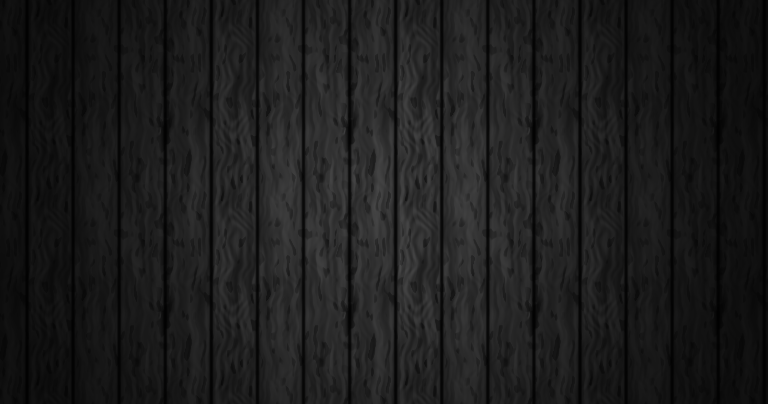
Write a WebGL 2 fragment shader that draws this texture.

```glsl
#version 300 es
precision highp float;

uniform vec2 u_resolution;
out vec4 outColor;

const float TAU = 6.2831853;
const float PLANK_WIDTH = 0.06;       // fraction of canvas width
const float FIRST_SEAM = 0.0352;      // fraction of canvas width
const float TILE = 4.0;               // planks per repeat, both ways
const float SEAM_HALF = 0.034;        // in plank widths, as below
const float SEAM_SOFT = 0.025;
const vec2 FIBRE_CELLS = vec2(15.0, 1.5);
const vec2 STREAK_CELLS = vec2(6.0, 0.5);
const vec2 PORE_CELLS = vec2(13.0, 5.0);
const vec2 CHIP_CELLS = vec2(10.0, 6.0);
const float WEAR_HEIGHT = 1.95;
const vec3 LIT_WOOD = vec3(0.222, 0.222, 0.223);
const vec3 SHADED_WOOD = vec3(0.056);
const float VIGNETTE_RADIUS = 0.56;

vec2 hash2(vec2 p) {
    vec3 q = fract(p.xyx * vec3(0.1031, 0.1030, 0.0973));
    q += dot(q, q.yzx + 33.33);
    return fract((q.xx + q.yz) * q.zy);
}

// Smoothly blended cellular noise that wraps with the tile
float cellNoise(vec2 p, vec2 density, float seed) {
    p *= density;
    vec2 period = density * TILE;
    vec2 cell = floor(p);
    float total = 0.0;
    float weights = 0.0;
    for (int j = -1; j <= 1; j++) {
        for (int i = -1; i <= 1; i++) {
            vec2 id = cell + vec2(i, j);
            vec2 wrapped = mod(id, period);
            vec2 site = hash2(wrapped + seed);
            vec2 d = id + 0.15 + 0.7 * site - p;
            float weight = exp(-5.0 * dot(d, d));
            total += weight * hash2(wrapped + seed + 71.7).x;
            weights += weight;
        }
    }
    return total / weights;
}

// Layered sines bend the grain and close at the tile height
float grainBend(float y, float seed) {
    float a = TAU * y / TILE;
    return 0.035 * sin(2.0 * a + seed * 2.3)
         + 0.020 * sin(5.0 * a + seed * 4.1)
         + 0.008 * sin(11.0 * a + seed);
}

// Arched growth rings, strongest on the first plank of a tile
float growthRings(float across, float y, float id) {
    float a = TAU * y / TILE;
    float offset = across - 0.5 + 2.0 * grainBend(y, id + 3.0);
    float arch = sqrt(offset * offset + 0.006) * 13.0;
    float phase = arch + 2.4 * sin(a + id * 1.9) + 0.9 * sin(3.0 * a + id);
    float strength = id < 0.5 ? 0.13 : 0.045;
    return strength * sin(phase * 3.2) * smoothstep(0.55, 0.15, abs(offset));
}

float woodGrain(vec2 tile, float id, float across) {
    vec2 bent = tile + vec2(grainBend(tile.y, id), 0.0);
    float fibre = cellNoise(bent, FIBRE_CELLS, 11.0) - 0.5;
    float streak = cellNoise(bent, STREAK_CELLS, 37.0) - 0.5;
    float pore = smoothstep(0.68, 0.9, cellNoise(bent, PORE_CELLS, 53.0));
    float tint = 0.14 * (hash2(vec2(id + 5.0, 9.0)).x - 0.5);
    return 1.0 + tint + 0.42 * fibre + 0.26 * streak - 0.30 * pore
         + growthRings(across, tile.y, id);
}

// Chipped dark patches around the left seam of the last plank
float seamWear(vec2 tile) {
    vec2 d = tile - vec2(TILE - 1.0, WEAR_HEIGHT);
    float near = exp(-42.0 * d.x * d.x);
    float patchy = 0.35 + 0.65 * exp(-3.5 * d.y * d.y);
    float chips = cellNoise(tile, CHIP_CELLS, 89.0);
    return near * patchy * smoothstep(0.48, 0.78, chips);
}

float seamShade(float x, float pixel) {
    float d = abs(fract(x + 0.5) - 0.5);
    float soft = max(SEAM_SOFT, pixel * 0.7);
    float groove = smoothstep(SEAM_HALF - soft, SEAM_HALF + soft, d);
    float hollow = 1.0 - 0.22 * exp(-d * 14.0);
    float bevel = 1.0 + 0.10 * exp(-pow((d - 0.10) / 0.03, 2.0));
    return mix(0.22, 1.0, groove) * hollow * bevel;
}

void main() {
    vec2 p = gl_FragCoord.xy / u_resolution.x;
    vec2 plank = (p - vec2(FIRST_SEAM, 0.0)) / PLANK_WIDTH;
    vec2 tile = mod(plank, TILE);
    float pixel = 1.0 / (u_resolution.x * PLANK_WIDTH);

    // Wood, grooves and wear
    float shade = woodGrain(tile, floor(tile.x), fract(tile.x));
    shade *= seamShade(plank.x, pixel);
    shade *= 1.0 - 0.65 * seamWear(tile);

    // Soft light from the centre
    vec2 center = 0.5 * u_resolution / u_resolution.x;
    float falloff = smoothstep(0.0, VIGNETTE_RADIUS, length(p - center));
    vec3 color = mix(LIT_WOOD, SHADED_WOOD, falloff) * shade;
    outColor = vec4(clamp(color, 0.0, 1.0), 1.0);
}
```
